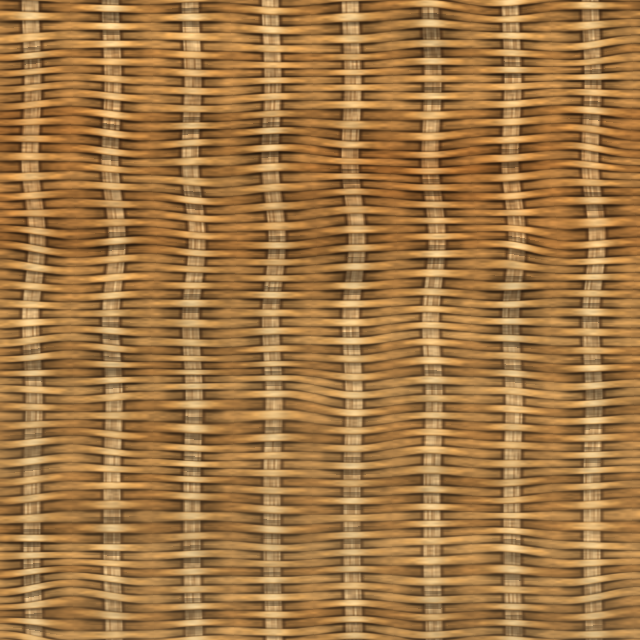
This texture is drawn by a Shadertoy shader. Its source:

```glsl
float hash(vec2 p) {
    vec3 q = fract(p.xyx * 0.1031);
    q += dot(q, q.yzx + 33.33);
    return fract((q.x + q.y) * q.z);
}

float noise(vec2 p) {
    vec2 i = floor(p), f = fract(p);
    f = f * f * (3.0 - 2.0 * f);
    return mix(mix(hash(i), hash(i + vec2(1, 0)), f.x),
               mix(hash(i + vec2(0, 1)), hash(i + vec2(1, 1)), f.x), f.y);
}

// Soft band of the given half width around zero
float band(float d, float halfWidth, float blur) {
    return 1.0 - smoothstep(halfWidth - blur, halfWidth + blur, abs(d));
}

// Colour of one cane, rounded across its thickness
vec3 caneColor(float v, float halfWidth, float id, float column) {
    float tone = hash(vec2(id, column + 17.0));
    vec3 tint = mix(vec3(0.57, 0.39, 0.20), vec3(0.70, 0.52, 0.30), tone);
    float r = clamp(v / halfWidth, -1.0, 1.0);
    return tint * (1.08 - 0.30 * r * r + 0.05 * r);
}

void mainImage(out vec4 fragColor, in vec2 fragCoord) {
    vec2 uv = fragCoord / iResolution.xy;
    float blur = max(0.06, 36.0 / iResolution.y);

    // Slightly uneven grid: 8 stakes across, 36 canes over each
    vec2 grid = uv * vec2(8, 36);
    grid.x += 0.08 + 0.10 * (noise(vec2(3.0, uv.y * 8.0)) - 0.5);
    grid.y += 0.7 * (noise(uv * vec2(9, 13)) - 0.5);
    float column = floor(grid.x);
    float x = grid.x - column - 0.5;
    float side = abs(x);

    // Front and rear canes swap from one column to the next
    float y = grid.y + 0.5 * mod(column + 1.0, 2.0);
    float front = fract(y) - 0.5;
    float rear = fract(y + 0.5) - 0.5;
    float frontId = floor(2.0 * (grid.y - front) + 0.5);
    float rearId = floor(2.0 * (grid.y - rear) + 0.5);
    float wear = hash(vec2(frontId, column));

    // Rear canes sink into shade towards the stake
    vec3 gap = vec3(0.29, 0.19, 0.10);
    float depth = smoothstep(0.48, 0.14, side);
    vec3 rearColor = caneColor(rear, 0.27, rearId, 3.0);
    rearColor *= 1.0 - (0.12 + 0.22 * wear) * depth;
    vec3 color = mix(gap, rearColor, band(rear, 0.27 - 0.07 * depth, blur + 0.03));

    // Upright stake with dark edges
    color = mix(color, gap, 0.75 * band(side, 0.145, 0.025));
    float grain = noise(vec2(grid.x * 40.0, grid.y * 0.8));
    vec3 stake = mix(vec3(0.60, 0.45, 0.28), vec3(0.83, 0.69, 0.49), grain);
    stake *= 1.0 - 0.3 * smoothstep(0.25, 0.12, abs(rear)) * step(0.75, wear);
    color = mix(color, stake, band(side, 0.105, 0.02));

    // Contact shadow, heavier under the cane
    float shadow = band(front + 0.035, 0.30, 0.09);
    color *= 1.0 - (0.22 + 0.28 * wear) * shadow * smoothstep(0.52, 0.25, side);

    // Front cane with a tapered highlight
    float halfWidth = 0.24 - 0.03 * depth;
    vec3 cane = caneColor(front, halfWidth, frontId, 3.0);
    float taper = max(0.0, 1.0 - pow(side / (0.43 + 0.07 * wear), 2.0));
    float gloss = band(front - 0.02, 0.03 + 0.14 * taper, 0.09) * sqrt(taper);
    cane = mix(cane, vec3(0.80, 0.58, 0.30), 0.75 * gloss);
    float shine = gloss * exp(-pow(x / 0.17, 2.0)) * (0.55 + 0.45 * wear);
    cane = mix(cane, vec3(0.95, 0.84, 0.63), 0.85 * shine);
    color = mix(color, cane, band(front, halfWidth, blur));

    // Fine fibres running along the weave
    float fibre = noise(uv * vec2(45, 230)) + 0.6 * noise(uv * vec2(110, 330)) - 0.8;
    color *= 1.0 + 0.24 * fibre * (1.0 - 0.5 * shine);

    // Broad staining: reddish above, greyer and paler below
    float stain = noise(uv * vec2(3, 11) + 5.0);
    float redBand = exp(-pow((uv.y - 0.75) / 0.13, 2.0)) * stain;
    color *= mix(vec3(1), vec3(0.92, 0.80, 0.67), redBand);
    float faded = noise(uv * vec2(4, 7) + 31.0) * smoothstep(0.75, 0.2, uv.y);
    color = mix(color, vec3(0.66, 0.54, 0.37), 0.28 * faded);
    color *= 0.98 + 0.16 * noise(uv * vec2(6, 16) + 60.0);

    fragColor = vec4(clamp(color, 0.0, 1.0), 1.0);
}
```
